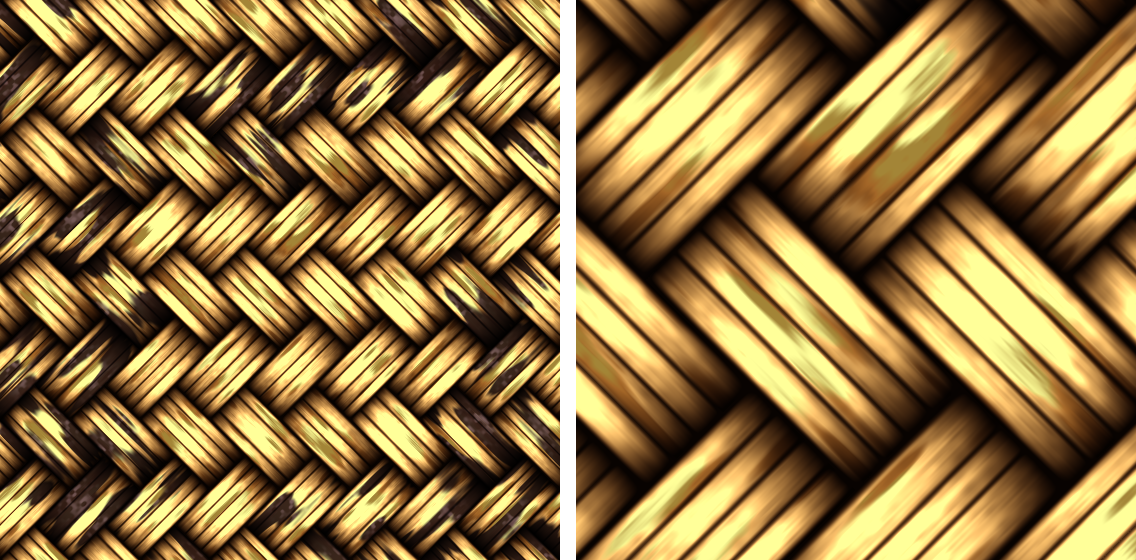
Left: the whole. Right: its middle third, enlarged.
Write a Shadertoy shader that draws this pattern.

```glsl
// Golden reed basket in a two-over, two-under diagonal twill.
// A 45 degree lattice picks the strip on top; each visible strip is two
// cells long, split into reeds, then shaded with grain, stains and shadow.

float hash(vec2 p) {
    vec3 q = fract(vec3(p.xyx) * 0.1031);
    q += dot(q, q.yzx + 33.33);
    return fract((q.x + q.y) * q.z);
}

float noise(vec2 p) {
    vec2 i = floor(p), f = fract(p);
    f = f * f * (3.0 - 2.0 * f);
    return mix(mix(hash(i), hash(i + vec2(1, 0)), f.x),
               mix(hash(i + vec2(0, 1)), hash(i + vec2(1, 1)), f.x), f.y);
}

// Brightness to straw colour, from dark umber to pale yellow.
vec3 straw(float v) {
    v = clamp(v, 0.03, 1.27);
    return min(vec3(1.0, 0.77, 0.43) * pow(vec3(v), vec3(1.0, 1.2, 1.4)), 1.0);
}

void mainImage(out vec4 fragColor, in vec2 fragCoord) {
    // Eight strips across, four pairs of rows down.
    vec2 p = 8.0 * fragCoord / iResolution.y;
    vec2 diag = vec2(p.x + p.y, p.x - p.y);
    vec2 cell = floor(diag), f = fract(diag);

    // Twill order: which direction lies on top, and which half of it this is.
    float k = mod(cell.x - cell.y, 4.0);
    bool rising = k > 0.5 && k < 2.5;
    float secondHalf = step(1.5, k);
    float across = rising ? f.y : f.x;
    float along = (rising ? f.x : f.y) + secondHalf;
    vec2 id = cell - secondHalf * (rising ? vec2(1, 0) : vec2(0, 1));
    vec2 seed = id * vec2(17.0, 29.0) + (rising ? 411.0 : 173.0);
    float h = hash(seed);

    // Uneven reeds side by side, with thin dark seams.
    float count = 3.0 + step(0.3, h);
    float reed = across * count
               + 0.5 * (hash(seed + 5.0) - 0.5) * sin(6.28318 * across);
    float r = fract(reed);
    float reedTone = 0.8 + 0.4 * hash(seed + floor(reed) * 7.0 + 2.0);
    float seam = smoothstep(0.0, 0.13, min(r, 1.0 - r));
    float profile = 0.68 + 0.45 * sin(3.14159 * pow(r, 0.8));

    // Strip curvature, and shadow where it dives under its neighbours.
    float arch = sin(3.14159 * pow(along * 0.5, rising ? 0.95 : 0.85));
    float rounding = 0.75 + 0.25 * sin(3.14159 * across);
    float edge = smoothstep(-0.01, 0.07, min(across, 1.0 - across));

    // Long fibres, fine fibres and mottling.
    float fibre = noise(vec2(across * 17.0, along * 1.4) + seed);
    float fine = noise(vec2(across * 55.0, along * 4.0) + seed);
    float mottle = noise(vec2(across * 15.0, along * 11.0) + seed);
    float grain = 0.6 + 0.32 * fibre + 0.16 * fine + 0.16 * mottle;

    float light = 1.55 * arch * rounding * edge * profile * reedTone
                * grain * mix(0.3, 1.0, seam);
    vec3 col = straw(light);

    // Amber streaks that follow the fibres.
    float streak = noise(vec2(across * 9.0, along * 1.6) + seed + 31.0);
    streak = smoothstep(0.6, 0.85, streak + 0.12 * (fine - 0.5));
    col *= mix(vec3(1.0), vec3(0.64, 0.52, 0.36), streak);

    // Plum-black stains with a grey sheen, rarer near the middle.
    vec2 center = 0.5 * vec2(id.x + id.y, id.x - id.y) + vec2(0.75, 0.0);
    float chance = mix(0.12, 0.55, smoothstep(1.2, 3.8, length(center - 4.0)));
    float stained = step(hash(seed + 11.0), chance);
    float blot = noise(vec2(across * 4.5, along * 1.3) + seed + 67.0);
    blot = stained * smoothstep(0.5, 0.68, blot + 0.25 * (fibre - 0.5));
    float sheen = pow(max(arch, 0.0), 7.0) * smoothstep(0.35, 0.9, mottle);
    vec3 stain = vec3(0.17, 0.085, 0.07) * arch
               + vec3(0.23, 0.20, 0.23) * sheen * profile;
    col = mix(col, stain * edge * mix(0.4, 1.0, seam), 0.93 * blot);

    fragColor = vec4(col, 1.0);
}
```
